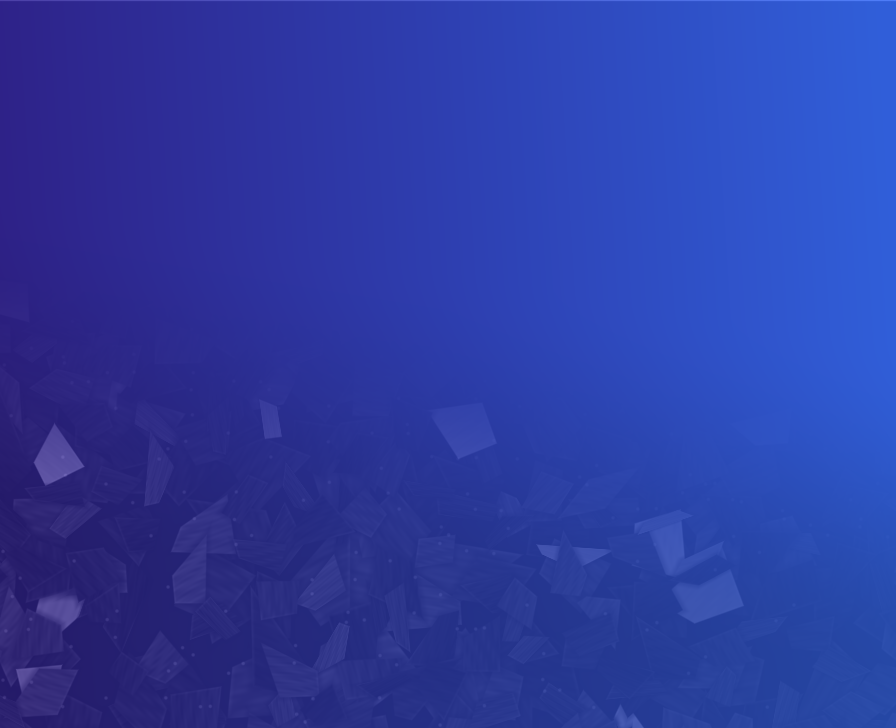
A WebGL 2 fragment shader for this background:

```glsl
#version 300 es
precision highp float;
// Heap of broken shards fading upward into a violet to blue gradient.

#define LAYERS 5
#define BASE_SCALE 7.5       // shard cells per canvas height
#define SCALE_STEP 1.3       // extra cells for each layer
#define PILE_TOP 0.65        // height of the heap at the left edge
#define PILE_SLOPE 0.20      // drop of the heap towards the right
#define PILE_FADE 0.40       // height over which shards appear
#define BRIGHT_SHARE 0.07    // share of pale shards
#define GAP_SHADE 0.77       // darkness between shards

uniform vec2 u_resolution;
out vec4 outColor;

const float TAU = 6.2831853;
const vec3 VIOLET = vec3(0.18, 0.13, 0.53);
const vec3 INDIGO = vec3(0.18, 0.245, 0.69);
const vec3 AZURE = vec3(0.19, 0.37, 0.85);
const vec3 SHARD_LIGHT = vec3(0.30, 0.29, 0.28);

vec3 hash3(vec2 p) {
    vec3 q = fract(p.xyx * vec3(0.1031, 0.1030, 0.0973));
    q += dot(q, q.yxz + 33.33);
    return fract((q.xxy + q.yzz) * q.zyx);
}

mat2 rotation(float a) {
    float c = cos(a), s = sin(a);
    return mat2(c, s, -s, c);
}

// Irregular four-sided shard as an intersection of half-planes.
float shardDistance(vec2 q, vec2 seed) {
    float d = -1.0;
    for (int i = 0; i < 4; i++) {
        vec3 h = hash3(seed + float(i) * 17.3);
        float a = (float(i) + 0.65 * (h.x - 0.5)) * TAU / 4.0;
        d = max(d, dot(q, vec2(cos(a), sin(a))) - mix(0.20, 0.48, h.y));
    }
    return d;
}

// Fine fibres made of layered sines, running along the shard.
float fibres(vec2 q, float phase) {
    float warp = 2.0 * sin(q.y * 5.0 + phase * 9.0);
    float fine = sin(q.x * 58.0 + warp + phase * TAU);
    float coarse = sin(q.x * 23.0 - warp + q.y * 4.0);
    float broken = sin(q.y * 13.0 + q.x * 31.0 + phase * 20.0);
    return fine * (0.5 + 0.5 * broken) * 0.6 + coarse * 0.4;
}

// Paints one jittered grid of shards over the tone below it.
float paintShards(float tone, vec2 p, float layer) {
    float scale = BASE_SCALE + SCALE_STEP * layer;
    vec2 g = rotation(layer * 0.7) * p * scale + layer * 31.7 + 80.0;
    float soft = scale / u_resolution.y;
    vec2 cell = floor(g);
    for (int y = -1; y <= 1; y++)
    for (int x = -1; x <= 1; x++) {
        vec2 id = cell + vec2(x, y);
        vec3 h = hash3(id);
        vec3 k = hash3(id + 57.1);
        if (k.z > 0.72) continue;
        vec2 q = rotation(h.z * TAU) * (g - id - 0.5 - 0.5 * (h.xy - 0.5));
        q.x *= mix(1.0, 3.0, pow(k.y, 5.0));
        float d = shardDistance(q, id);
        float pale = step(1.0 - BRIGHT_SHARE, k.x);
        float face = mix(0.03 + 0.22 * h.x * h.x, 0.65 + 0.3 * h.y, pale);
        float grain = fibres(q, h.y) * mix(0.055, 0.07, pale) * (0.4 + h.x);
        float rim = smoothstep(-0.05, 0.0, d) * 0.09 * smoothstep(-0.1, 0.3, q.y);
        face += grain + rim + 0.06 * q.x;
        tone *= 1.0 - 0.4 * (1.0 - smoothstep(0.0, 0.12, d));
        tone = mix(tone, face, 1.0 - smoothstep(-soft, soft, d));
    }
    return tone;
}

// Tiny scattered chips.
float specks(vec2 p) {
    vec2 g = p * 85.0;
    vec3 h = hash3(floor(g) + 11.0);
    float r = length(fract(g) - 0.3 - 0.4 * h.xy);
    return step(0.965, h.z) * (1.0 - smoothstep(0.08, 0.3, r));
}

void main() {
    vec2 uv = gl_FragCoord.xy / u_resolution;
    vec2 p = gl_FragCoord.xy / u_resolution.y;

    // Backdrop, a little lighter towards the upper corners
    float t = clamp(uv.x + 0.05 * (uv.y - 0.6), 0.0, 1.0);
    vec3 color = mix(VIOLET, INDIGO, smoothstep(0.0, 1.0, t) * 0.4 + t * 1.2);
    color = t < 0.5 ? mix(VIOLET, INDIGO, t * 2.0) : mix(INDIGO, AZURE, t * 2.0 - 1.0);

    // Heap of shards, clearest at the lower left
    float depth = PILE_TOP - PILE_SLOPE * uv.x - uv.y;
    float mask = smoothstep(0.0, PILE_FADE, depth);
    float strength = mask * mix(1.0, 0.38, smoothstep(0.1, 1.0, uv.x));
    float tone = 0.02;
    if (mask > 0.0) {
        for (int i = 0; i < LAYERS; i++) tone = paintShards(tone, p, float(i));
        tone += 0.28 * specks(p);
    }
    color *= mix(1.0, GAP_SHADE, smoothstep(-0.08, PILE_FADE, depth));
    color += SHARD_LIGHT * max(tone, 0.0) * strength;

    // Faint light line along the top edge
    color += 0.12 * smoothstep(0.9975, 0.9995, uv.y);
    outColor = vec4(color, 1.0);
}
```
